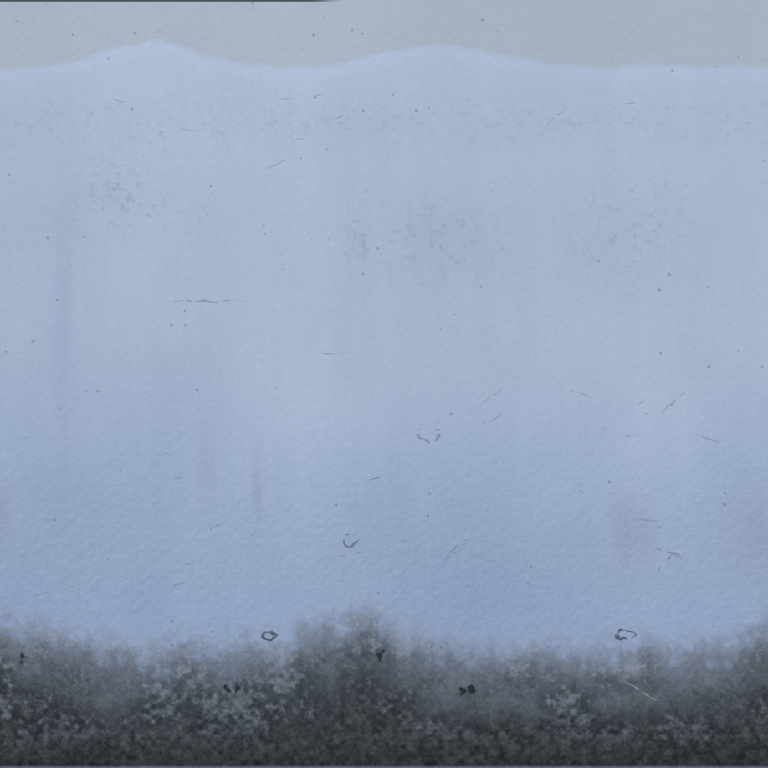
A three.js fragment shader for this texture:

```glsl
// Weathered plaster wall: pale blue paint below a grey top band, with a dark
// damp stain along the foot. Layered value noise makes the tone, streaks and
// grain; hashed cells and loops scatter the pits, scratches and chips.

varying vec2 vUv;

const vec3 BAND_GREY   = vec3(0.655, 0.705, 0.765);
const vec3 PAINT_HIGH  = vec3(0.670, 0.725, 0.825);
const vec3 PAINT_MID   = vec3(0.645, 0.708, 0.805);
const vec3 PAINT_LOW   = vec3(0.565, 0.635, 0.750);
const vec3 WEATHERED   = vec3(0.570, 0.615, 0.675);
const vec3 MAUVE       = vec3(0.535, 0.585, 0.700);
const vec3 DAMP_LIGHT  = vec3(0.400, 0.430, 0.480);
const vec3 DAMP_DARK   = vec3(0.228, 0.248, 0.268);
const vec3 SALT        = vec3(0.120, 0.130, 0.150);
const vec3 PIT_DARK    = vec3(0.130, 0.145, 0.165);
const float BAND_EDGE  = 0.912;
const float DAMP_EDGE  = 0.160;
const float GRAIN      = 0.028;
const int SCRATCHES    = 34;

float hash(vec2 p) {
  return fract(sin(dot(p, vec2(127.1, 311.7))) * 43758.5453);
}

float noise(vec2 p) {
  vec2 i = floor(p), f = fract(p);
  f = f * f * (3.0 - 2.0 * f);
  return mix(mix(hash(i), hash(i + vec2(1.0, 0.0)), f.x),
             mix(hash(i + vec2(0.0, 1.0)), hash(i + vec2(1.0)), f.x), f.y);
}

float fbm(vec2 p) {
  float sum = 0.0, amp = 0.5;
  for (int i = 0; i < 5; i++) {
    sum += amp * noise(p);
    p = p * 2.03 + 17.3;
    amp *= 0.5;
  }
  return sum / 0.97;
}

float bump(float x, float centre, float width) {
  float d = (x - centre) / width;
  return exp(-d * d);
}

float blob(vec2 p, vec2 centre, vec2 size) {
  vec2 d = (p - centre) / size;
  return exp(-dot(d, d));
}

// Thin broken crack, fading towards both ends.
float crack(vec2 p, vec2 centre, float halfLength, float slope) {
  vec2 d = p - centre;
  float wobble = (noise(p * 75.0) - 0.5) * 0.006;
  float line = 1.0 - smoothstep(0.0002, 0.0016, abs(d.y - slope * d.x + wobble));
  return line * (1.0 - smoothstep(halfLength * 0.3, halfLength, abs(d.x))) * smoothstep(0.2, 0.6, noise(p * 170.0));
}

// Broken ring left by a lifted chip.
float chip(vec2 p, vec2 centre, float radius) {
  vec2 d = (p - centre) * vec2(1.0, 1.4);
  float ring = abs(length(d) - radius + (noise(p * 150.0) - 0.5) * 0.009);
  return (1.0 - smoothstep(0.0005, 0.003, ring)) * smoothstep(0.25, 0.65, noise(p * 160.0 + 4.0));
}

float hole(vec2 p, vec2 centre) {
  vec2 d = (p - centre) * vec2(1.0, 0.75) + (vec2(noise(p * 190.0), noise(p * 190.0 + 9.0)) - 0.5) * 0.006;
  return 1.0 - smoothstep(0.002, 0.006, length(d));
}

// One random pit per cell, present in a fraction of the cells.
float pits(vec2 p, float cells, float share) {
  vec2 id = floor(p * cells), f = fract(p * cells);
  vec2 centre = 0.25 + 0.5 * vec2(hash(id + 3.1), hash(id + 8.7));
  float radius = mix(0.08, 0.20, hash(id + 5.3));
  return step(1.0 - share, hash(id)) * (1.0 - smoothstep(radius * 0.2, radius, length(f - centre)));
}

void main() {
  vec2 p = vUv;
  float cloud = fbm(p * vec2(5.0, 4.0));
  float fine = fbm(p * 75.0);
  float grit = fbm(p * 150.0 + 31.0);
  float streak = fbm(p * vec2(38.0, 5.0) + 2.0);
  float grain = noise(p * 330.0) - 0.5;

  // Painted field, broad discoloration and vertical runs
  vec3 col = mix(PAINT_LOW, PAINT_MID, smoothstep(0.17, 0.60, p.y + (cloud - 0.5) * 0.12));
  col = mix(col, PAINT_HIGH, smoothstep(0.5, 0.92, p.y));
  col += (cloud - 0.5) * 0.045 + (streak - 0.5) * 0.018;
  float worn = blob(p, vec2(0.16, 0.74), vec2(0.07, 0.05)) + blob(p, vec2(0.57, 0.69), vec2(0.09, 0.05))
             + blob(p, vec2(0.82, 0.70), vec2(0.08, 0.07)) + 0.6 * blob(p, vec2(0.47, 0.69), vec2(0.025, 0.07))
             + 0.5 * bump(p.y, 0.84, 0.035);
  col = mix(col, WEATHERED, worn * (0.16 + 0.45 * smoothstep(0.54, 0.75, grit)));
  float mauve = blob(p, vec2(0.81, 0.30), vec2(0.06, 0.05)) + blob(p, vec2(1.0, 0.30), vec2(0.06, 0.06))
              + blob(p, vec2(0.0, 0.33), vec2(0.025, 0.04)) + 0.5 * blob(p, vec2(0.085, 0.50), vec2(0.025, 0.28))
              + 0.8 * blob(p, vec2(0.268, 0.37), vec2(0.012, 0.06)) + 0.7 * blob(p, vec2(0.335, 0.36), vec2(0.008, 0.05));
  col = mix(col, MAUVE, mauve * smoothstep(0.25, 0.65, streak) * 0.5);

  // Grey upper band with a wavering, faintly pale lower lip
  float bandEdge = BAND_EDGE + 0.034 * bump(p.x, 0.19, 0.085) + 0.031 * bump(p.x, 0.58, 0.095)
                 + (fbm(p * vec2(24.0, 8.0)) - 0.5) * 0.018;
  float band = smoothstep(-0.004, 0.005, p.y - bandEdge);
  col += 0.012 * bump(p.y, bandEdge - 0.008, 0.012);
  col = mix(col, BAND_GREY + (cloud - 0.5) * 0.04, band);

  // Shallow relief, rougher low on the wall
  float relief = grit - fbm((p + vec2(-0.001, 0.002)) * 150.0 + 31.0);
  col += relief * mix(0.075, 0.03, smoothstep(0.25, 0.55, p.y)) + grain * GRAIN * 0.5;

  // Scattered scratches, pits and larger damage
  float marks = 0.0;
  for (int i = 0; i < SCRATCHES; i++) {
    float k = float(i);
    float y = i < 24 ? mix(0.22, 0.50, hash(vec2(k, 2.0))) : mix(0.78, 0.88, hash(vec2(k, 2.0)));
    marks += 0.28 * crack(p, vec2(hash(vec2(k, 1.0)), y), mix(0.007, 0.026, hash(vec2(k, 3.0))), hash(vec2(k, 4.0)) * 1.4 - 0.4);
  }
  marks += 0.4 * crack(p, vec2(0.265, 0.607), 0.06, 0.0) + 0.3 * crack(p, vec2(0.43, 0.54), 0.025, 0.0);
  marks += 0.6 * chip(p, vec2(0.457, 0.297), 0.010) + 0.45 * chip(p, vec2(0.557, 0.435), 0.013);
  marks += 0.6 * crack(p, vec2(0.497, 0.379), 0.02, 0.1) + 0.4 * pits(p, 60.0, 0.02) + 0.22 * pits(p, 110.0, 0.04);
  col = mix(col, PIT_DARK, min(marks, 0.8) * 0.55);

  // Damp foot: ragged rising edge, gritty mottled body and salt bloom
  float dampEdge = DAMP_EDGE + 0.038 * bump(p.x, 0.47, 0.075) + 0.030 * bump(p.x, 0.0, 0.10)
                 + 0.025 * bump(p.x, 1.0, 0.035) + (streak - 0.5) * 0.035;
  float depth = dampEdge - p.y + (fine - 0.5) * 0.04 + (grit - 0.5) * 0.05;
  float damp = smoothstep(-0.025, 0.045, depth);
  float mottled = fbm(p * vec2(19.0, 24.0) + 6.0);
  vec3 soil = mix(DAMP_LIGHT, DAMP_DARK, smoothstep(0.0, 0.115, depth + (mottled - 0.5) * 0.10));
  soil += (fine - 0.5) * 0.08 + (grit - 0.5) * 0.20 + grain * GRAIN * 2.0;
  soil += SALT * smoothstep(0.50, 0.72, mottled * 0.6 + grit * 0.4) * smoothstep(0.02, 0.08, p.y);
  soil += 0.20 * crack(p, vec2(0.835, 0.10), 0.03, -0.5) + 0.14 * blob(p, vec2(0.825, 0.13), vec2(0.015, 0.008));
  soil *= mix(0.82, 1.0, smoothstep(0.0, 0.045, p.y));
  col = mix(col, soil, damp);

  float holes = hole(p, vec2(0.030, 0.145)) + hole(p, vec2(0.495, 0.147)) + hole(p, vec2(0.295, 0.103))
              + hole(p, vec2(0.308, 0.103)) + hole(p, vec2(0.602, 0.101)) + hole(p, vec2(0.614, 0.101))
              + 0.7 * chip(p, vec2(0.35, 0.171), 0.009) + 0.7 * chip(p, vec2(0.815, 0.173), 0.009);
  col = mix(col, PIT_DARK, min(holes, 1.0) * 0.8);

  // Thin borders at the top and bottom
  col = mix(col, DAMP_DARK, smoothstep(0.997, 0.9985, p.y) * (1.0 - smoothstep(0.40, 0.45, p.x)) * 0.85);
  col = mix(col, MAUVE, (1.0 - smoothstep(0.001, 0.004, p.y)) * 0.5);
  gl_FragColor = vec4(clamp(col, 0.0, 1.0), 1.0);
}
```
